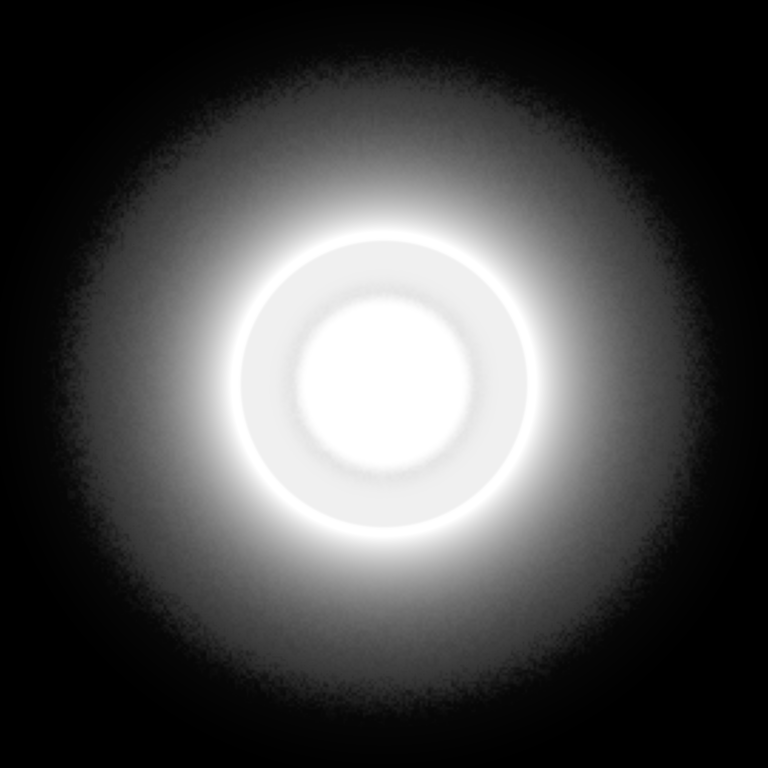
Reproduce this background procedurally as a WebGL 1 fragment shader.

```glsl
precision highp float;
// A bright white core inside a pale disk with a thin luminous rim, set in a
// wide grey halo on black. All parts are functions of the distance to the
// centre; value noise roughens the halo and breaks up its outer edge.

uniform vec2 u_resolution;

float hash(vec2 p) {
  vec3 q = fract(vec3(p.xyx) * 0.1031);
  q += dot(q, q.yzx + 33.33);
  return fract((q.x + q.y) * q.z);
}

float valueNoise(vec2 p) {
  vec2 cell = floor(p);
  vec2 f = fract(p);
  f = f * f * (3.0 - 2.0 * f);
  float low = mix(hash(cell), hash(cell + vec2(1.0, 0.0)), f.x);
  float high = mix(hash(cell + vec2(0.0, 1.0)), hash(cell + 1.0), f.x);
  return mix(low, high, f.y);
}

float bell(float x, float width) {
  return exp(-x * x / (width * width));
}

void main() {
  float side = min(u_resolution.x, u_resolution.y);
  vec2 p = (gl_FragCoord.xy - 0.5 * u_resolution) / side;
  float r = length(p);
  float pixel = 1.0 / side;

  // Fine grain around zero, in canvas units
  vec2 g = p + 1.0;
  float grain = 0.65 * valueNoise(g * 270.0) + 0.35 * valueNoise(g * 120.0) - 0.5;

  // Halo: exponential falloff with a ragged outer edge and a faint tail
  float halo = min(1.08 * exp(-8.3 * (r - 0.189)), 1.0);
  halo *= 1.0 - smoothstep(0.375, 0.445, r + 0.035 * grain);
  halo *= 1.0 + 0.16 * grain * smoothstep(0.22, 0.38, r);
  halo += 0.028 * smoothstep(0.36, 0.42, r) * (1.0 - smoothstep(0.41, 0.53, r));

  // Pale disk with a slightly darker band around the white core
  float disk = 0.94 - (0.035 + 0.025 * grain) * bell(r - 0.122, 0.014);
  disk = mix(1.0, disk, smoothstep(0.1, 0.121, r + 0.003 * grain));

  // Join disk and halo, then add the thin rim
  float shade = mix(disk, halo, smoothstep(-pixel, pixel, r - 0.189));
  shade = mix(shade, 1.0, 0.9 * bell(r - 0.1885, 0.0025));

  gl_FragColor = vec4(vec3(clamp(shade, 0.0, 1.0)), 1.0);
}
```
